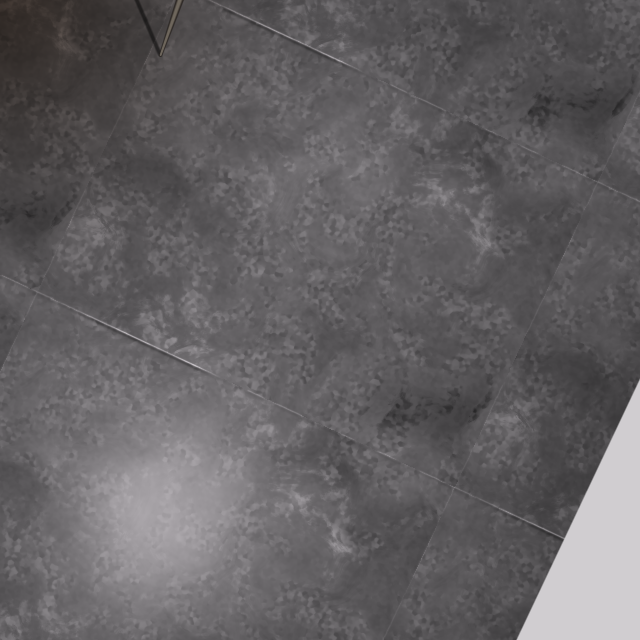
A WebGL 2 fragment shader for this texture:

```glsl
#version 300 es
precision highp float;
// Dark concrete floor tiles on a slanted grid, with a soft lamp reflection.
// Each tile repeats one print: cellular clouds, ragged patches and worn seams.
// A pale wedge and a thin metal leg lie over the floor.
uniform vec2 u_resolution;
out vec4 outColor;

#define TILE_SIZE vec2(0.720, 0.527)
#define TILE_ORIGIN vec2(0.0586, 0.544)
#define TILE_ANGLE 0.438
#define SEAM_WIDTH 0.0013
#define CLOUD_CONTRAST 0.62
#define GRAIN_CONTRAST 0.30
#define BASE_TONE 0.322
#define LAMP_POS vec2(0.245, 0.185)
#define LAMP_GAIN 0.23
#define FLOOR_TINT vec3(1.0, 0.975, 1.0)
#define WEDGE_COLOR vec3(0.815, 0.805, 0.815)

const int PATCH_COUNT = 9;
// Patches inside a tile: position, radius, strength (negative is dark)
const vec4 PATCHES[PATCH_COUNT] = vec4[](
    vec4(0.24, 0.04, 0.060, 0.30), vec4(0.14, 0.04, 0.045, 0.20),
    vec4(0.52, 0.41, 0.050, 0.34), vec4(0.58, 0.36, 0.026, 0.42),
    vec4(0.42, 0.51, 0.045, 0.26), vec4(0.27, 0.29, 0.050, 0.12),
    vec4(0.03, 0.13, 0.045, 0.30), vec4(0.58, 0.07, 0.040, -0.36),
    vec4(0.67, 0.11, 0.042, -0.34));

vec3 hash3(vec2 p) {
    vec3 h = fract(p.xyx * vec3(0.1031, 0.1030, 0.0973));
    h += dot(h, h.yzx + 33.33);
    return fract((h.xxy + h.yzz) * h.zyx);
}

// Smooth cellular noise: random cell values blended by distance
float cellNoise(vec2 p) {
    vec2 cell = floor(p), f = p - cell;
    float sum = 0.0, total = 0.0;
    for (int y = -1; y <= 1; y++)
    for (int x = -1; x <= 1; x++) {
        vec2 o = vec2(x, y);
        vec3 h = hash3(cell + o + 57.0);
        vec2 d = o + h.xy - f;
        float w = exp(-5.0 * dot(d, d));
        sum += w * h.z;
        total += w;
    }
    return sum / total;
}

float clouds(vec2 p) {
    float sum = 0.0, amp = 0.5;
    for (int i = 0; i < 5; i++) {
        sum += amp * cellNoise(p);
        p = mat2(1.6, 1.2, -1.2, 1.6) * p + 7.3;
        amp *= 0.56;
    }
    return sum / 1.074;
}

float glow(vec2 p, vec2 center, float radius) {
    vec2 d = (p - center) / radius;
    return exp(-dot(d, d));
}

// Distance to a segment (x) and position along it (y)
vec2 segment(vec2 p, vec2 a, vec2 b) {
    vec2 ab = b - a;
    float t = clamp(dot(p - a, ab) / dot(ab, ab), 0.0, 1.0);
    return vec2(length(p - a - ab * t), t);
}

// Relative brightness of the print at a point inside the tile
float tilePrint(vec2 q, vec2 id) {
    vec2 warp = vec2(cellNoise(q * 14.0), cellNoise(q * 14.0 + 31.0)) - 0.5;
    float cloud = clouds(q * 7.0 + warp * 0.8);
    float ragged = clouds(q * 32.0 + warp * 2.0);
    float grain = cellNoise(q * 170.0 + id * 19.0);
    float fleck = smoothstep(0.43, 0.63, ragged);
    float tone = 1.0 + CLOUD_CONTRAST * (cloud - 0.5) + GRAIN_CONTRAST * (grain - 0.5) * (0.3 + fleck);
    tone += 0.22 * (ragged - 0.5);
    for (int i = 0; i < PATCH_COUNT; i++) {
        vec4 s = PATCHES[i];
        tone += s.w * glow(q + warp * 0.05, s.xy, s.z) * (0.2 + 0.9 * fleck);
    }
    return tone;
}

// Pale bevel with a dark lower side, strongest on one worn stretch
float seams(vec2 q, float px) {
    float w = max(SEAM_WIDTH, 0.6 * px);
    float dv = q.y - TILE_SIZE.y * round(q.y / TILE_SIZE.y);
    float du = q.x - TILE_SIZE.x * round(q.x / TILE_SIZE.x);
    float worn = smoothstep(0.06, 0.09, q.x) * smoothstep(0.30, 0.27, q.x);
    float chips = smoothstep(0.35, 0.7, cellNoise(vec2(q.x * 45.0, 3.0)));
    float bright = (0.55 * worn + 0.28 * chips) * exp(-dv * dv / (w * w));
    float under = dv + 2.5 * w;
    float dark = (0.08 + 0.20 * worn) * exp(-under * under / (4.0 * w * w));
    float side = 0.13 * smoothstep(0.3, 0.7, cellNoise(vec2(5.0, q.y * 30.0))) * exp(-du * du / (w * w));
    return bright - dark + side;
}

void main() {
    vec2 uv = gl_FragCoord.xy / u_resolution;
    float px = 1.0 / min(u_resolution.x, u_resolution.y);

    // Tile grid
    float c = cos(TILE_ANGLE), s = sin(TILE_ANGLE);
    vec2 p = uv - TILE_ORIGIN;
    vec2 g = vec2(c * p.x - s * p.y, s * p.x + c * p.y);
    vec2 id = floor(g / TILE_SIZE);
    vec2 q = g - id * TILE_SIZE;

    // Lighting: the lamp washes out the print
    float lamp = glow(uv, LAMP_POS, 0.145);
    float light = BASE_TONE + 0.085 * glow(uv, vec2(0.47, 0.64), 0.30)
                + 0.10 * glow(uv, LAMP_POS, 0.32);
    float detail = tilePrint(q, id) - 1.0 + seams(q, px);
    float tone = light * (1.0 + detail * (1.0 - 0.6 * lamp)) + LAMP_GAIN * lamp;
    float corner = glow(uv, vec2(-0.02, 1.03), 0.27);
    vec3 color = tone * FLOOR_TINT * mix(vec3(1.0), vec3(0.56, 0.49, 0.43), corner);

    // Metal leg and its dark brace
    vec2 brace = segment(uv, vec2(0.205, 1.02), vec2(0.25, 0.915));
    color *= 1.0 - 0.5 * smoothstep(0.005, 0.001, brace.x);
    vec2 leg = segment(uv, vec2(0.288, 1.02), vec2(0.251, 0.914));
    float legWidth = mix(0.0065, 0.0025, leg.y);
    vec3 metal = mix(vec3(0.43, 0.40, 0.36), vec3(0.14, 0.12, 0.11), smoothstep(0.2, 1.0, leg.x / legWidth));
    color = mix(color, metal, smoothstep(px, -px, leg.x - legWidth));

    // Pale wedge at the lower right
    float edge = dot(uv - vec2(0.807, 0.0), normalize(vec2(0.408, -0.193)));
    color *= 1.0 - 0.10 * exp(-edge * edge / 0.006);
    color = mix(color, WEDGE_COLOR, smoothstep(-px, px, edge));
    outColor = vec4(color, 1.0);
}
```
